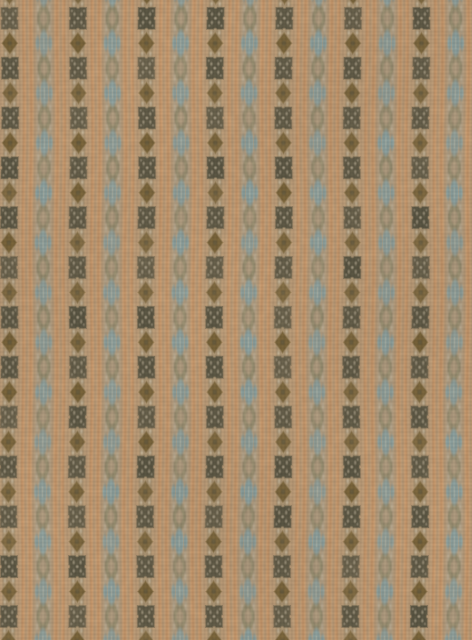
Write a Shadertoy shader that draws this pattern.

```glsl
// Woven striped cloth: dark rosette columns alternating with pale blue diamond chains.

const vec2 REPEATS = vec2(6.89, 12.84);     // repeats across and down the canvas
const vec2 FIRST_MOTIF = vec2(0.0194, 0.9714);
const vec2 CELL = vec2(1.0, 0.726);         // repeat size in column spacings
const float THREADS = 18.0;                 // threads per column spacing

const vec3 TAN = vec3(0.705, 0.585, 0.450);
const vec3 ORANGE = vec3(0.750, 0.565, 0.395);
const vec3 GREY_TAN = vec3(0.655, 0.580, 0.475);
const vec3 CHARCOAL = vec3(0.310, 0.300, 0.235);
const vec3 OLIVE = vec3(0.430, 0.350, 0.190);
const vec3 BLUE = vec3(0.510, 0.605, 0.610);
const vec3 SAGE = vec3(0.550, 0.520, 0.410);
const vec3 PALE = vec3(0.740, 0.690, 0.600);

float hash(vec2 p) {
    return fract(sin(dot(p, vec2(127.1, 311.7))) * 4375.85);
}

// Distance to the nearest scattered point.
float cellular(vec2 p) {
    vec2 base = floor(p);
    float nearest = 2.0;
    for (int y = -1; y <= 1; y++)
    for (int x = -1; x <= 1; x++) {
        vec2 id = base + vec2(x, y);
        vec2 point = id + vec2(hash(id), hash(id + 19.3));
        nearest = min(nearest, length(p - point));
    }
    return nearest;
}

// Position relative to the nearest repeat of a motif.
vec2 repeatAt(vec2 p, vec2 offset) {
    vec2 q = p - offset;
    return (q - round(q)) * CELL;
}

// Strength of one repeat, as if its yarn had worn unevenly.
float wear(vec2 p, vec2 offset) {
    return mix(0.78, 1.0, hash(round(p - offset) + offset * 7.0));
}

float fill(float dist, float soft) {
    return 1.0 - smoothstep(-soft, soft, dist);
}

float box(vec2 p, vec2 size) {
    vec2 d = abs(p) - size;
    return length(max(d, 0.0)) + min(max(d.x, d.y), 0.0);
}

float ellipse(vec2 p, vec2 radius) {
    return (length(p / radius) - 1.0) * min(radius.x, radius.y);
}

float diamond(vec2 p, vec2 radius) {
    return (dot(abs(p) / radius, vec2(1.0)) - 1.0) * min(radius.x, radius.y) * 0.8;
}

vec3 ground(float x) {
    float side = abs(x);
    float band = smoothstep(0.15, 0.20, side) * (1.0 - smoothstep(0.34, 0.39, side));
    float pinstripe = 0.5 + 0.5 * cos((side - 0.205) * 6.2832 / 0.105);
    vec3 color = mix(TAN, GREY_TAN, smoothstep(0.34, 0.40, side));
    color = mix(color, ORANGE, band * pinstripe * 0.85);
    return mix(color, SAGE, 0.40 * (1.0 - smoothstep(0.06, 0.13, side)));
}

// Dark block with notched sides and a pale rosette.
vec3 rosette(vec3 color, vec2 p, float strength, float soft) {
    vec2 a = abs(p);
    float block = box(p, vec2(0.125, 0.160));
    block = max(block, -ellipse(a - vec2(0.135, 0.0), vec2(0.025, 0.030)));
    block = max(block, -ellipse(a - vec2(0.0, 0.175), vec2(0.030, 0.032)));
    color = mix(color, CHARCOAL, fill(block, soft) * strength * 0.92);
    float petals = ellipse(a - vec2(0.050, 0.062), vec2(0.017, 0.024));
    float buds = ellipse(a - vec2(0.088, 0.108), vec2(0.012, 0.016));
    float light = fill(min(petals, buds), soft) * 0.48;
    light = max(light, fill(ellipse(p, vec2(0.020)), soft) * 0.60);
    return mix(color, PALE, light);
}

// Small olive diamond with a dark heart and pale picks above and below.
vec3 oliveBud(vec3 color, vec2 p, float strength, float soft) {
    vec2 a = abs(p);
    color = mix(color, OLIVE, fill(diamond(p, vec2(0.115, 0.155)), soft) * strength * 0.9);
    color = mix(color, CHARCOAL, fill(ellipse(p, vec2(0.028, 0.035)), soft) * 0.45);
    float picks = ellipse(a - vec2(0.060, 0.155), vec2(0.018, 0.028));
    return mix(color, PALE, fill(picks, soft) * 0.65);
}

// Blue lozenge with side lobes.
vec3 blueLozenge(vec3 color, vec2 p, float strength, float soft) {
    float shape = min(ellipse(p, vec2(0.062, 0.190)),
                      ellipse(abs(p) - vec2(0.090, 0.0), vec2(0.030, 0.095)));
    color = mix(color, BLUE, fill(shape, soft) * strength * 0.88);
    return mix(color, PALE, fill(box(p, vec2(0.006, 0.075)), soft) * 0.35);
}

// Sage oval link joining the lozenges, edged by pale picks.
vec3 chainLink(vec3 color, vec2 p, float strength, float soft) {
    float ring = abs(ellipse(p, vec2(0.070, 0.150))) - 0.023;
    color = mix(color, SAGE, fill(ring, soft) * strength * 0.85);
    float picks = ellipse(abs(p) - vec2(0.085, 0.155), vec2(0.014, 0.050));
    return mix(color, PALE, fill(picks, soft) * 0.65);
}

void mainImage(out vec4 fragColor, in vec2 fragCoord) {
    vec2 uv = fragCoord / iResolution.xy;
    vec2 p = (uv - FIRST_MOTIF) * REPEATS;
    p.x -= 0.025 * (uv.y - 0.5) + 0.008 * sin(uv.y * 17.0 + uv.x * 5.0);
    float soft = max(0.018, 0.7 * REPEATS.x / iResolution.x);

    // Columns of motifs over the striped ground
    vec2 bud = vec2(0.0, 0.5), lozenge = vec2(0.5), link = vec2(0.5, 0.0);
    vec3 color = ground(p.x - round(p.x));
    color = chainLink(color, repeatAt(p, link), wear(p, link), soft);
    color = blueLozenge(color, repeatAt(p, lozenge), wear(p, lozenge), soft);
    color = oliveBud(color, repeatAt(p, bud), wear(p, bud), soft);
    color = rosette(color, repeatAt(p, vec2(0.0)), wear(p, vec2(0.0)), soft);

    // Weave, mottling and broad fading
    vec2 thread = cos(p * CELL * THREADS * 6.2832);
    color *= 1.0 + 0.025 * thread.x + 0.022 * thread.y;
    color *= 0.975 + 0.05 * cellular(p * CELL * 9.0);
    color *= 1.0 + 0.012 * sin(uv.x * 7.0 + 2.0 * sin(uv.y * 4.0)) * sin(uv.y * 9.0);
    fragColor = vec4(color, 1.0);
}
```
